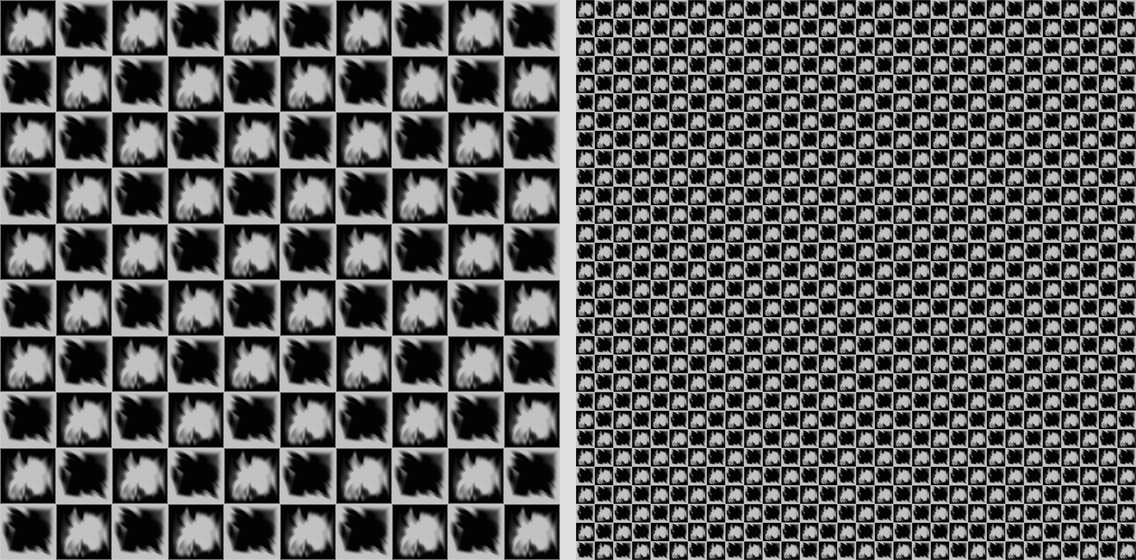
Left: one tile. Right: repeated 3 by 3.
A Shadertoy shader for this pattern:

```glsl
// A ten by ten checkerboard of soft, frayed blobs: pale on black and black on pale.
// Each blob is a rounded square distance pushed in and out by curved radial strands
// of angle-wrapped noise; thin pale seams divide the tiles.

const float TILES = 10.0;
const float TAU = 6.2831853;
const float SEAM_HALF_WIDTH = 0.009;
const vec3 BLACK = vec3(0.01);
const vec3 PALE = vec3(0.76);
const vec3 SEAM = vec3(0.84);

float hash(vec2 p) {
    return fract(sin(dot(p, vec2(127.1, 311.7))) * 43758.5453);
}

// Value noise that wraps along x after a whole number of cells
float wrappedNoise(vec2 p, float period, float seed) {
    vec2 cell = floor(p);
    vec2 f = fract(p);
    f = f * f * (3.0 - 2.0 * f);
    float x0 = mod(cell.x, period);
    float x1 = mod(cell.x + 1.0, period);
    float y0 = cell.y + seed;
    float y1 = y0 + 1.0;
    float low = mix(hash(vec2(x0, y0)), hash(vec2(x1, y0)), f.x);
    float high = mix(hash(vec2(x0, y1)), hash(vec2(x1, y1)), f.x);
    return mix(low, high, f.y);
}

// Radial strands, coarse and fine, bent sideways as they leave the centre
float strands(vec2 p, float r, float bend, float seed) {
    float angle = atan(p.y, p.x);
    float turn = angle / TAU + bend * r * r * sin(2.0 * angle + seed);
    float coarse = wrappedNoise(vec2(turn * 14.0, r * 2.2), 14.0, seed);
    float fine = wrappedNoise(vec2(turn * 29.0, r * 3.5), 29.0, seed + 40.0);
    return 0.62 * coarse + 0.38 * fine;
}

// Coverage of a frayed blob in a tile spanning -1 to 1
float frayedBlob(vec2 p, float inner, float outer, float fray, float bend, float seed) {
    float box = max(abs(p.x), abs(p.y));
    float r = mix(length(p), box, 0.65);
    float edge = r + fray * (0.5 - strands(p, r, bend, seed));
    float body = 1.0 - smoothstep(inner, outer, edge);
    return body * (1.0 - smoothstep(0.72, 0.98, box));
}

// Antialiased line along the tile borders
float seamLine(vec2 local, float pixel) {
    vec2 toBorder = min(local, 1.0 - local);
    float d = min(toBorder.x, toBorder.y);
    return clamp((SEAM_HALF_WIDTH - d) / pixel + 0.5, 0.0, 1.0);
}

void mainImage(out vec4 fragColor, in vec2 fragCoord) {
    vec2 grid = fragCoord / iResolution.xy * TILES;
    vec2 tile = floor(grid);
    vec2 local = fract(grid);
    vec2 p = local * 2.0 - 1.0;

    // Alternate the two kinds of tile
    float isPale = mod(tile.x + tile.y, 2.0);
    float paleBlob = frayedBlob(p, 0.46, 0.92, 0.85, 0.10, 3.0);
    float darkBlob = frayedBlob(p, 0.62, 1.02, 0.80, -0.12, 17.0);
    float light = mix(1.0 - darkBlob, paleBlob, isPale);

    // Shade and divide
    vec3 color = mix(BLACK, PALE, light);
    color = mix(color, SEAM, seamLine(local, TILES / iResolution.y));
    fragColor = vec4(color, 1.0);
}
```
